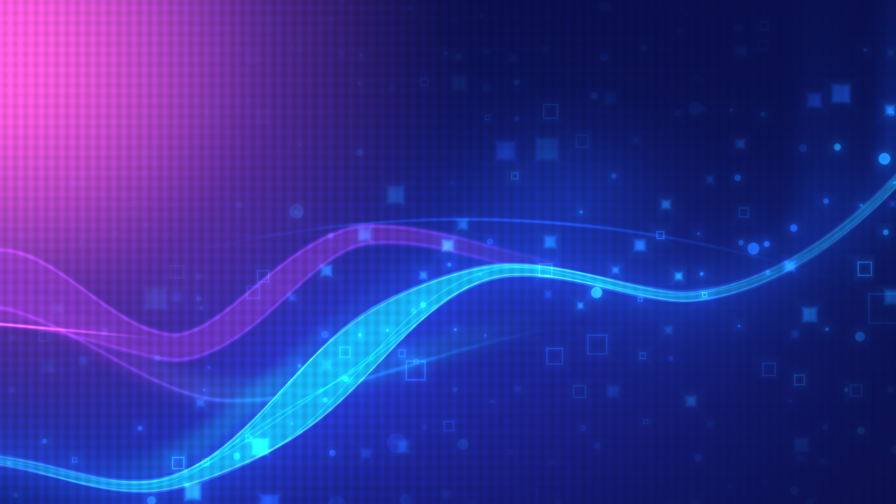
Reproduce this background procedurally as a WebGL 1 fragment shader.

```glsl
precision highp float;
// Glowing translucent ribbons sweep over a magenta-to-navy backdrop.
// Ribbons are bands between smoothstep curves; a fine woven grid and
// cellular scatters of discs, squares and frames add the texture.
uniform vec2 u_resolution;

const float ASPECT = 16.0 / 9.0;
const vec3 NAVY   = vec3(0.035, 0.055, 0.285);
const vec3 INDIGO = vec3(0.13, 0.15, 0.64);
const vec3 PURPLE = vec3(0.47, 0.20, 0.68);
const vec3 PINK   = vec3(1.00, 0.36, 0.87);
const vec3 VIOLET = vec3(0.66, 0.25, 0.88);
const vec3 BLUE   = vec3(0.10, 0.38, 0.90);
const vec3 CYAN   = vec3(0.07, 0.77, 0.95);
const vec3 ICE    = vec3(0.50, 0.95, 1.00);
const vec2 PINK_CENTER = vec2(-0.05, 0.88);
const float WEAVE_CELL = 0.0205;
const float WEAVE_DEPTH = 0.16;

float hash(vec2 p) {
  return fract(sin(dot(p, vec2(127.1, 311.7))) * 43758.55);
}

float bump(float x, float center, float width) {
  float t = (x - center) / width;
  return exp(-t * t);
}

// Center heights of the ribbons
float cyanCurve(float x) {
  float tail = max(x - 1.33, 0.0);
  return 0.09 - 0.055 * smoothstep(-0.05, 0.27, x) + 0.43 * smoothstep(0.28, 1.02, x)
       - 0.055 * smoothstep(1.03, 1.38, x) + 1.15 * tail * tail;
}

float violetCurve(float x) {
  return 0.43 - 0.12 * smoothstep(0.0, 0.36, x) + 0.225 * smoothstep(0.34, 0.74, x)
       - 0.08 * smoothstep(0.76, 1.2, x);
}

float veilCurve(float x) {
  return 0.41 - 0.19 * smoothstep(-0.05, 0.46, x) + 0.15 * smoothstep(0.46, 1.2, x);
}

// Soft-edged fill and thin glowing line, from a signed height d
float band(float d, float halfWidth, float soft) {
  return 1.0 - smoothstep(halfWidth - soft, halfWidth + soft, abs(d));
}

float line(float d, float width) {
  float w = max(width, 0.7 / u_resolution.y);
  return exp(-d * d / (w * w));
}

vec3 backdrop(vec2 p) {
  float haze = bump(p.x, 0.62, 0.72) * bump(p.y, 0.27, 0.40);
  vec3 col = mix(NAVY, INDIGO, haze);
  vec2 q = p - PINK_CENTER;
  q.y *= q.y < 0.0 ? 1.15 : 0.8;
  float d = length(q);
  col = mix(col, PURPLE, 1.0 - smoothstep(0.30, 1.02, d));
  return mix(col, PINK, 1.0 - smoothstep(0.02, 0.62, d));
}

// One random disc, square or frame in each chosen cell
vec3 scatter(vec2 p, float cell, float seed, float density) {
  vec2 id = floor(p / cell);
  vec2 key = id + seed;
  vec2 mid = 0.28 + 0.44 * vec2(hash(key), hash(key + 7.3));
  vec2 q = (fract(p / cell) - mid) * cell;
  float size = cell * mix(0.05, 0.22, pow(hash(key + 3.9), 2.0));
  float kind = hash(key + 5.1);
  float boxDist = max(abs(q.x), abs(q.y)) - size;
  float d = kind < 0.55 ? length(q) - size * 0.7 : boxDist;
  if (kind > 0.85) d = abs(boxDist) - 0.001;
  float soft = kind > 0.55 && kind < 0.85 ? 0.006 : 1.0 / u_resolution.y;
  float shape = 1.0 - smoothstep(-soft, soft, d);
  float glow = 0.25 * exp(-max(d, 0.0) / 0.008);
  float alive = step(1.0 - density, hash(key + 9.7));
  vec3 tint = mix(BLUE, CYAN, hash(key + 2.2));
  return tint * (0.65 * shape + glow) * alive * mix(0.35, 1.0, hash(key + 4.4));
}

void main() {
  vec2 p = gl_FragCoord.xy / u_resolution * vec2(ASPECT, 1.0);
  float x = p.x;
  vec3 col = backdrop(p);

  // Signed distances, corrected for the slope of each curve
  float slope = (cyanCurve(x + 0.01) - cyanCurve(x - 0.01)) / 0.02;
  float lean = inversesqrt(1.0 + slope * slope);
  float dc = (p.y - cyanCurve(x)) * lean;
  float dv = p.y - violetCurve(x);
  float de = p.y - veilCurve(x);

  // Blue glow around the wave and faint beams at the right
  col += BLUE * (0.30 * exp(-abs(dc) / 0.075) + 0.10 * exp(-abs(dc) / 0.2)) * (1.0 - 0.4 * smoothstep(1.2, 1.8, x));
  float beams = 0.5 + 0.5 * sin(x * 55.0 + 2.0 * sin(x * 17.0));
  col += BLUE * 0.20 * beams * bump(x, 1.70, 0.12) * smoothstep(0.0, 0.08, dc) * exp(-max(dc, 0.0) * 4.0);
  col += BLUE * 0.16 * bump(x, 1.13, 0.18) * bump(p.y, 0.62, 0.12);

  // Violet ribbon and the wide veil under it
  float vHalf = 0.014 + 0.06 * bump(x, 0.0, 0.22) + 0.022 * bump(x, 0.52, 0.15);
  float vFade = 1.0 - smoothstep(0.75, 1.2, x);
  col = mix(col, VIOLET, 0.42 * vFade * band(dv, vHalf, 0.012));
  col += VIOLET * vFade * (0.28 * line(dv - vHalf, 0.004) + 0.24 * line(dv + vHalf, 0.004));
  col += PINK * 0.55 * line(p.y - 0.357 + 0.09 * x, 0.0025) * (1.0 - smoothstep(0.1, 0.32, x));
  float eFade = 1.0 - smoothstep(0.7, 1.15, x);
  vec3 veilTint = mix(VIOLET, CYAN, smoothstep(0.2, 0.6, x));
  col = mix(col, veilTint, 0.25 * eFade * band(de, 0.028, 0.026));
  col += veilTint * 0.22 * eFade * line(de + 0.015, 0.004);
  float upper = p.y - 0.565 + 0.22 * (x - 0.92) * (x - 0.92);
  col += BLUE * 0.38 * line(upper, 0.003) * bump(x, 1.02, 0.36);

  // Main cyan ribbon with bright rims and inner strands
  float cHalf = 0.008 + 0.043 * bump(x, 0.66, 0.20);
  float cFade = mix(0.5, 1.0, smoothstep(0.0, 0.5, x)) * (1.0 - 0.65 * smoothstep(1.02, 1.6, x));
  col = mix(col, CYAN, 0.82 * cFade * band(dc, cHalf, 0.005));
  float teal = p.y - cyanCurve(x + 0.07) - 0.02;
  col = mix(col, CYAN, 0.28 * band(teal, 0.03, 0.026) * bump(x, 0.47, 0.20));
  for (int i = 0; i < 5; i++) {
    float k = float(i);
    float offset = (cHalf + 0.004) * sin(x * (2.0 + 0.6 * k) + 1.7 * k);
    col += CYAN * 0.18 * cFade * line(dc - offset, 0.0018);
  }
  col += ICE * cFade * (0.30 * line(dc - cHalf, 0.002) + 0.36 * line(dc + cHalf, 0.002));

  // Particles gather along the wave
  float crowd = exp(-abs(dc - 0.03) / 0.15) * smoothstep(-0.1, 0.3, x);
  vec3 sparks = vec3(0.0);
  for (int i = 0; i < 3; i++) {
    float k = float(i);
    sparks += scatter(p + 0.037 * k, 0.062 + 0.036 * k, 17.0 * k + 4.0, 0.34);
  }
  col += sparks * min(crowd * 1.3, 0.9);

  // Woven light grid, strongest at the left
  vec2 weave = 0.5 + 0.5 * cos(6.2832 * p / WEAVE_CELL);
  float depth = WEAVE_DEPTH * mix(1.0, 0.4, smoothstep(0.5, 1.6, x));
  col *= 1.0 + depth * (0.65 * weave.x + 0.35 * weave.y - 0.5);
  gl_FragColor = vec4(clamp(col, 0.0, 1.0), 1.0);
}
```
